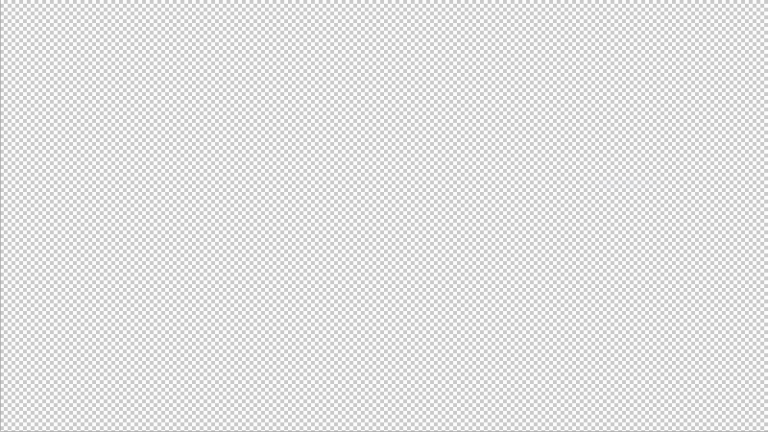
Give the GLSL for this pattern, as a Shadertoy shader.

```glsl
#define CELLS_DOWN 112.5
#define LIGHT vec3(0.99)
#define DARK vec3(0.79)
#define EDGE_COLOR vec3(0.66)
#define EDGE_WIDTH 0.0017
#define SMUDGE_TINT vec3(0.88, 0.89, 0.93)
#define SMUDGE_CENTER vec2(1.447, 0.574)
#define SMUDGE_RADIUS vec2(0.11, 0.018)
#define SMUDGE_STRENGTH 0.2

// Integral of a square wave that alternates +1 and -1 per unit cell
vec2 squareIntegral(vec2 x) {
    return 1.0 - abs(mod(x, 2.0) - 1.0);
}

// Checker averaged over a box of the given width: 0 dark, 1 light
float checker(vec2 cell, float width) {
    vec2 wave = (squareIntegral(cell + 0.5 * width)
               - squareIntegral(cell - 0.5 * width)) / width;
    return 0.5 + 0.5 * wave.x * wave.y;
}

// Soft elliptical stain, broken up by layered sines
float smudge(vec2 p) {
    vec2 q = (p - SMUDGE_CENTER) / SMUDGE_RADIUS;
    float grain = 0.65 + 0.25 * sin(q.x * 13.0 + sin(q.y * 5.0))
                + 0.1 * sin(q.x * 29.0 - q.y * 7.0);
    return grain * (1.0 - smoothstep(0.4, 1.0, length(q)));
}

void mainImage(out vec4 fragColor, in vec2 fragCoord) {
    float pixel = 1.0 / iResolution.y;
    vec2 p = fragCoord * pixel;

    // Checkerboard anchored to the upper left corner
    vec2 cell = vec2(p.x, 1.0 - p.y) * CELLS_DOWN;
    vec3 color = mix(DARK, LIGHT, checker(cell, pixel * CELLS_DOWN));

    // Faint cool stain
    color = mix(color, SMUDGE_TINT, SMUDGE_STRENGTH * smudge(p));

    // Thin line along the left and bottom borders
    float border = min(p.x, p.y);
    float edge = clamp((EDGE_WIDTH - border) / pixel + 0.5, 0.0, 1.0);
    color = mix(color, EDGE_COLOR, edge);

    fragColor = vec4(color, 1.0);
}
```
